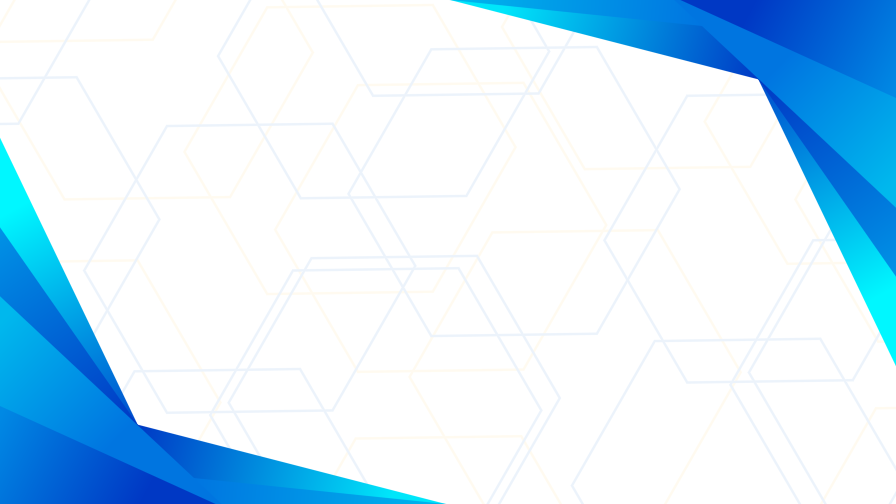
A Shadertoy shader for this background:

```glsl
// White backdrop with faint hexagon outlines and folded blue facets in two opposite corners.
#define CANVAS vec2(16.0, 9.0)
#define HEX_STEP vec2(9.29, 0.54)
#define HEX_APOTHEM 2.56
#define HEX_TILT 0.014
#define LINE_HALF_WIDTH 0.022
#define BLUE_LINE vec3(0.925, 0.953, 0.985)
#define YELLOW_LINE vec3(1.0, 0.982, 0.94)
#define CYAN vec3(0.0, 0.97, 1.0)
#define SKY vec3(0.0, 0.72, 0.93)
#define AZURE vec3(0.0, 0.46, 0.88)
#define ROYAL vec3(0.0, 0.22, 0.77)

// Outline coverage of a flat-topped hexagon centred on the origin
float hexLine(vec2 p, float aa) {
    p.y -= HEX_TILT * p.x;
    p = abs(p);
    float d = abs(max(p.y, dot(p, vec2(0.866, 0.5))) - HEX_APOTHEM);
    return 1.0 - smoothstep(LINE_HALF_WIDTH - aa, LINE_HALF_WIDTH + aa, d);
}

// Coverage of the half-plane below the line a-b, with a left of b
float below(vec2 p, vec2 a, vec2 b, float aa) {
    vec2 dir = normalize(b - a);
    float d = dot(p - a, vec2(dir.y, -dir.x));
    return smoothstep(-aa, aa, d);
}

// Linear colour ramp running from point a to point b
vec3 ramp(vec2 p, vec2 a, vec2 b, vec3 start, vec3 end) {
    vec2 ab = b - a;
    return mix(start, end, clamp(dot(p - a, ab) / dot(ab, ab), 0.0, 1.0));
}

// Motifs of overlapping hexagons, repeated along HEX_STEP
vec3 hexagons(vec2 p, float aa) {
    vec2 blueMotif[7] = vec2[7](
        vec2(4.46, 4.21), vec2(-0.11, 5.04), vec2(3.88, -0.17), vec2(6.71, 1.63),
        vec2(-1.15, 9.33), vec2(7.04, 1.85), vec2(6.85, 8.04));
    vec2 yellowMotif[6] = vec2[6](
        vec2(2.63, 8.02), vec2(0.98, 1.77), vec2(7.87, 4.94),
        vec2(1.25, 10.83), vec2(7.83, -1.37), vec2(6.25, 6.33));
    float blue = 0.0, yellow = 0.0;
    for (int k = 0; k < 2; k++) {
        vec2 q = p - float(k) * HEX_STEP;
        for (int i = 0; i < 7; i++) blue = max(blue, hexLine(q - blueMotif[i], aa));
        for (int i = 0; i < 6; i++) yellow = max(yellow, hexLine(q - yellowMotif[i], aa));
    }
    return mix(mix(vec3(1.0), YELLOW_LINE, yellow), BLUE_LINE, blue);
}

// Overlapping facets of the lower-left corner, painted back to front
vec3 facets(vec3 color, vec2 p, float aa) {
    vec2 apex = vec2(2.458, 1.417);
    vec2 leftTip = vec2(0.0, 6.54), leftCrease = vec2(0.0, 4.94);
    vec2 rightTip = vec2(7.96, 0.0), rightCrease = vec2(3.5, 0.46);
    vec2 bandLeft = vec2(0.0, 3.71), bandRight = vec2(3.96, 0.0);
    vec2 cornerLeft = vec2(0.0, 1.75), cornerRight = vec2(3.85, 0.0);

    // Wing along the bottom
    color = mix(color, ramp(p, apex, vec2(7.0, 0.2), ROYAL, vec3(0.0, 0.9, 0.98)),
                below(p, apex, rightTip, aa));
    color = mix(color, ramp(p, rightCrease, rightTip, AZURE, SKY),
                below(p, rightCrease, rightTip, aa));

    // Wing along the side
    color = mix(color, ramp(p, vec2(0.3, 5.3), apex, CYAN, mix(ROYAL, AZURE, 0.3)),
                below(p, leftTip, apex, aa));
    color = mix(color, ramp(p, leftCrease, apex, mix(AZURE, SKY, 0.45), ROYAL),
                below(p, leftCrease, apex, aa));

    // Diagonal band and corner
    color = mix(color, ramp(p, vec2(0.0, 3.2), vec2(2.1, 1.2), SKY, AZURE),
                below(p, bandLeft, bandRight, aa));
    color = mix(color, ramp(p, vec2(0.0, 1.6), vec2(2.6, 0.2), mix(AZURE, SKY, 0.3), ROYAL),
                below(p, cornerLeft, cornerRight, aa));
    return color;
}

void mainImage(out vec4 fragColor, in vec2 fragCoord) {
    vec2 p = fragCoord / iResolution.xy * CANVAS;
    float aa = 0.7 * CANVAS.y / iResolution.y;
    vec3 color = hexagons(p, aa);

    // Half-turn symmetry brings the upper-right corner onto the lower-left one
    vec2 folded = dot(p / CANVAS, vec2(1.0)) > 1.0 ? CANVAS - p : p;
    fragColor = vec4(facets(color, folded, aa), 1.0);
}
```
